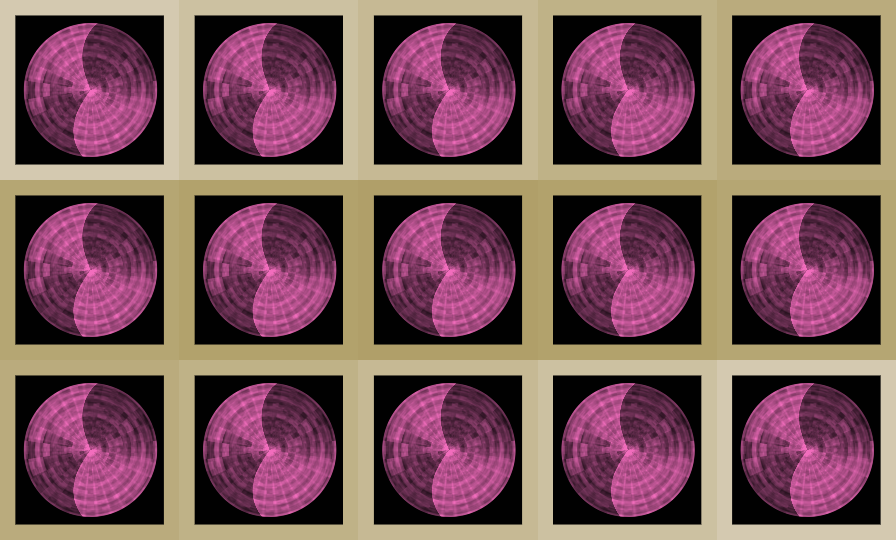
Give the GLSL for this pattern, as a WebGL 2 fragment shader.

```glsl
#version 300 es
precision highp float;

uniform vec2 u_resolution;
out vec4 fragColor;

const float TAU = 6.283185;

float hash(vec2 p) {
    vec3 q = fract(vec3(p.xyx) * 0.1031);
    q += dot(q, q.yzx + 33.33);
    return fract((q.x + q.y) * q.z);
}

// Blocky noise with softened edges; x wraps after the given count
float blocks(vec2 g, float wrap, vec2 soft) {
    vec2 i = floor(g);
    vec2 s = clamp(soft, 0.02, 0.5);
    vec2 f = smoothstep(0.5 - s, 0.5 + s, fract(g));
    float x0 = mod(i.x, wrap);
    float x1 = mod(i.x + 1.0, wrap);
    float low = mix(hash(vec2(x0, i.y)), hash(vec2(x1, i.y)), f.x);
    float high = mix(hash(vec2(x0, i.y + 1.0)), hash(vec2(x1, i.y + 1.0)), f.x);
    return mix(low, high, f.y);
}

// Brightness of the disc; p has unit radius
float discTone(vec2 p, float px) {
    float r = max(length(p), 0.001);
    float turn = atan(p.y, p.x) / TAU + 0.5;
    float soft = px / (r * TAU);

    // Curved divide that bulges left above and below the centre
    float lean = radians(p.y > 0.0 ? 21.0 - 27.0 * r * r : 35.0 - 28.0 * r * r);
    float side = p.x * cos(lean) + abs(p.y) * sin(lean);
    float right = smoothstep(-px, px, side);

    // Each half sweeps from dark to bright in opposite directions
    float sweep = 0.5 + 0.5 * p.y / r * mix(1.0, -1.0, right);

    // Concentric rings, arc segments and fine threads
    float arcs = blocks(vec2(turn * 22.0, r * 9.0), 22.0, vec2(soft * 22.0, px * 9.0));
    float chips = blocks(vec2(turn * 48.0, r * 19.0 + 40.0), 48.0, vec2(soft * 48.0, px * 19.0));
    float bands = blocks(vec2(0.5, r * 15.0 + 80.0), 1.0, vec2(0.5, px * 15.0));
    float threads = blocks(vec2(turn * 90.0, r * 44.0 + 130.0), 90.0, vec2(0.5));
    float ringWave = sin(r * TAU * 8.0);
    float spokes = pow(0.5 + 0.5 * cos(turn * TAU * 30.0), 6.0);

    float lit = smoothstep(0.2, 0.8, sweep + 0.55 * (arcs - 0.5));
    float tone = mix(0.33, 0.66, lit);
    tone += 0.12 * (chips - 0.5) + 0.16 * (bands - 0.5) + 0.12 * (threads - 0.5);
    tone += 0.05 * ringWave;
    tone += 0.10 * spokes * sweep * smoothstep(0.1, 0.3, r);

    // Glowing hub, bright divide and thin rim
    tone += 0.25 * exp(-r * r * 35.0);
    tone += 0.10 * exp(-abs(side) * 30.0) * sweep;
    tone += 0.10 * smoothstep(0.955, 0.985, r);
    return clamp(tone, 0.12, 0.95);
}

void main() {
    vec2 grid = gl_FragCoord.xy / u_resolution * vec2(5.0, 3.0);
    float px = 3.0 / u_resolution.y;
    vec2 cell = floor(grid);
    vec2 p = fract(grid) - 0.5;

    // Mount shade grows lighter away from the middle cell in reading order
    float order = (2.0 - cell.y) * 5.0 + cell.x;
    float pale = pow(abs(order - 7.0) / 7.0, 1.5);
    vec3 color = mix(vec3(0.69, 0.625, 0.41), vec3(0.83, 0.79, 0.69), pale);

    // Black square
    float square = max(abs(p.x), abs(p.y)) - 0.414;
    color = mix(color, vec3(0.004, 0.002, 0.003), smoothstep(0.5 * px, -0.5 * px, square));

    // Pink disc
    vec2 d = (p - vec2(0.005, 0.0)) / 0.372;
    float edge = px / 0.372;
    vec3 pink = vec3(1.0, 0.45, 0.78) * discTone(d, 0.6 * edge);
    color = mix(color, pink, smoothstep(0.6 * edge, -0.6 * edge, length(d) - 1.0));

    fragColor = vec4(color, 1.0);
}
```
